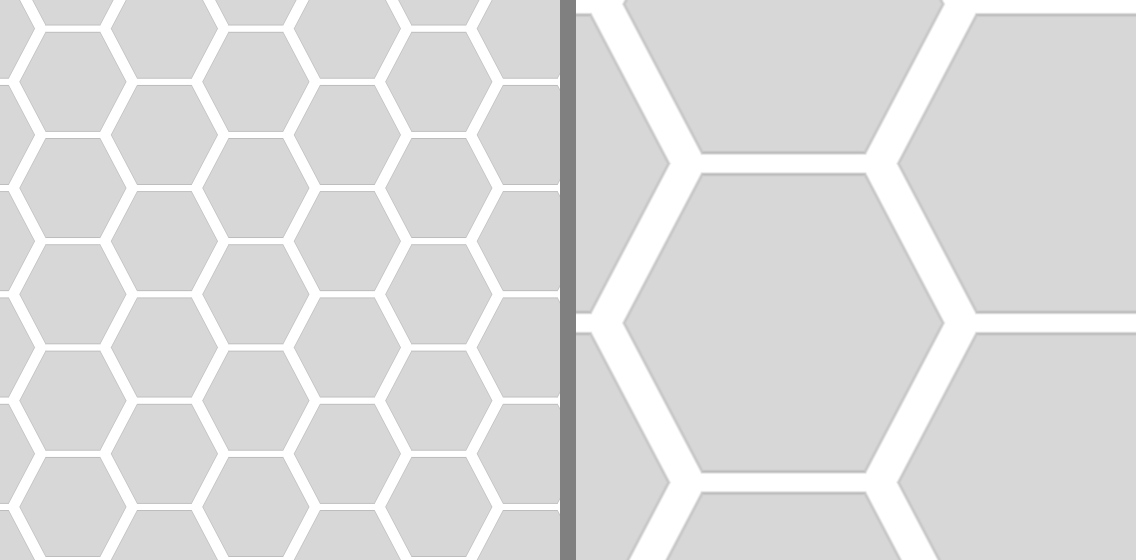
Left: the whole. Right: its middle third, enlarged.
Write a three.js fragment shader that draws this pattern.

```glsl
varying vec2 vUv;

// Distances to the flat (x) and slanted (y) sides of the nearest tile in one lattice
vec2 tileSides(vec2 p, vec2 period) {
  vec2 q = abs((fract(p / period + 0.5) - 0.5) * period);
  return vec2(q.y - 0.0893, dot(q, vec2(0.885, 0.465)) - 0.0848);
}

float inside(float dist) {
  return 1.0 - smoothstep(-0.001, 0.001, dist);
}

void main() {
  // Two interleaved lattices, the second shifted by half a period
  vec2 period = vec2(0.3267, 0.1898);
  vec2 p = vUv - vec2(0.1302, 0.0948);
  vec2 even = tileSides(p, period);
  vec2 odd = tileSides(p - 0.5 * period, period);
  vec2 sides = max(even.x, even.y) < max(odd.x, odd.y) ? even : odd;
  float dist = max(sides.x, sides.y);

  // Thin outline, darker along the flat sides
  float flatSide = smoothstep(-0.001, 0.001, sides.x - sides.y);
  vec3 outline = vec3(mix(0.775, 0.73, flatSide));

  vec3 color = mix(vec3(1.0), outline, inside(dist));
  color = mix(color, vec3(0.843), inside(dist + 0.0016));
  gl_FragColor = vec4(color, 1.0);
}
```
